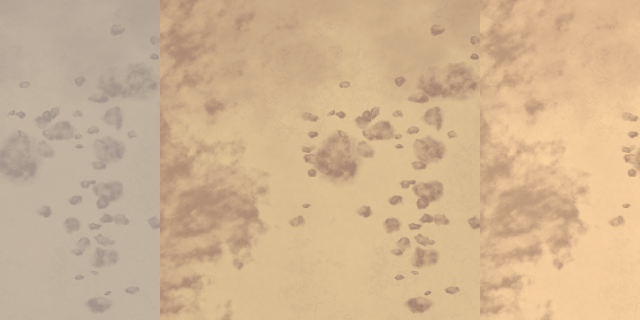
Reproduce this texture procedurally as a Shadertoy shader.

```glsl
#define HILL_DENSITY 0.72
#define HILL_SHADE 0.52
#define ROCK_SHADE 0.72
#define HAZE_SHADE 0.30
#define GRAIN 0.07
#define WARP 0.035

float hash(vec2 p) {
    vec3 q = fract(p.xyx * 0.1031);
    q += dot(q, q.yzx + 33.33);
    return fract((q.x + q.y) * q.z);
}

float noise(vec2 p) {
    vec2 i = floor(p), f = fract(p);
    f = f * f * (3.0 - 2.0 * f);
    return mix(mix(hash(i), hash(i + vec2(1, 0)), f.x),
               mix(hash(i + vec2(0, 1)), hash(i + vec2(1, 1)), f.x), f.y);
}

float fbm(vec2 p) {
    float sum = 0.0, amp = 0.5;
    for (int i = 0; i < 5; i++) {
        sum += amp * noise(p);
        p = mat2(1.6, 1.2, -1.2, 1.6) * p + 17.3;
        amp *= 0.5;
    }
    return sum / 0.97;
}

// Dark mound with a paler, sunlit core
float hill(vec2 p, vec2 centre, vec2 radius) {
    vec2 d = (p - centre) / radius;
    float body = smoothstep(1.15, 0.65, length(d));
    float core = smoothstep(0.65, 0.0, length(d - vec2(-0.1, 0.25)));
    return body * (1.0 - 0.4 * core);
}

// Likelihood of hills: a diagonal belt and a column running south from it
float hillBelt(vec2 c) {
    float diagonal = abs(c.y - mix(0.47, 0.75, (c.x - 0.45) / 0.45));
    float column = abs(c.x - 0.8) + step(0.6, c.y);
    float d = min(diagonal, column);
    return exp(-d * d / 0.012) * smoothstep(0.38, 0.46, c.x);
}

float scatteredHills(vec2 p, float cells) {
    float cover = 0.0;
    vec2 home = floor(p * cells);
    for (int y = -1; y <= 1; y++)
    for (int x = -1; x <= 1; x++) {
        vec2 id = home + vec2(x, y);
        vec2 seed = id + cells * 7.0;
        vec2 jitter = vec2(hash(seed + 3.1), hash(seed + 8.7));
        vec2 centre = (id + 0.2 + 0.6 * jitter) / cells;
        float size = mix(0.18, 0.38, hash(seed + 5.3)) / cells;
        vec2 radius = size * vec2(1.2, mix(0.7, 1.1, jitter.x));
        float present = step(hash(seed + 1.9), HILL_DENSITY * hillBelt(centre));
        cover = max(cover, present * hill(p, centre, radius));
    }
    return cover;
}

// Amount of dark rock at a point of the unit tile
float terrain(vec2 p) {
    vec2 drift = vec2(fbm(p * 24.0), fbm(p * 24.0 + 41.0)) - 0.5;
    float broad = fbm(p * 5.0 + 3.0) - 0.5;
    float detail = fbm(p * 48.0 + 9.0);

    // Streaked western highland with a ragged eastern edge
    float bulge = (p.y - 0.30) / 0.13;
    float edge = 0.17 + 0.16 * exp(-bulge * bulge) + 0.09 * smoothstep(0.55, 0.9, p.y);
    float rock = smoothstep(0.08, -0.12, p.x - edge + 0.45 * broad + 0.5 * drift.x);
    vec2 along = mat2(0.93, -0.37, 0.37, 0.93) * (p + 0.8 * WARP * drift);
    float streaks = fbm(along * vec2(13.0, 27.0));
    float shade = rock * ROCK_SHADE * mix(0.22, 0.9, smoothstep(0.3, 0.72, 0.7 * streaks + 0.3 * detail));

    // Soft brown wash in the north and faint channels on the plain
    float haze = smoothstep(0.62, 0.95, p.y + 0.7 * broad);
    shade += (1.0 - rock) * HAZE_SHADE * haze * mix(0.6, 1.2, streaks);
    float channel = abs(fbm(p * vec2(6.0, 4.0) + 1.5 * drift) - 0.5);
    shade += 0.07 * (1.0 - rock) * smoothstep(0.03, 0.0, channel);

    // Two massifs, then hills of two sizes
    vec2 w = p + WARP * drift;
    float massif = max(hill(w, vec2(0.56, 0.50), vec2(0.075, 0.08)),
                       hill(w, vec2(0.90, 0.74), vec2(0.11, 0.065)));
    float hills = max(massif, max(scatteredHills(w, 9.0), scatteredHills(w, 18.0)));
    shade = max(shade, hills * HILL_SHADE * mix(0.55, 1.45, smoothstep(0.25, 0.75, detail)));

    return shade + 0.05 + 0.16 * broad + GRAIN * (fbm(p * 90.0) - 0.5);
}

void mainImage(out vec4 fragColor, in vec2 fragCoord) {
    vec2 uv = fragCoord / iResolution.xy;
    float x = 2.0 * uv.x;
    float shade = clamp(terrain(vec2(fract(x + 0.5), uv.y)), 0.0, 1.0);

    // Grey, golden and peach panels
    float px = 1.0 / iResolution.x;
    float golden = smoothstep(-px, px, x - 0.5);
    float peach = smoothstep(-px, px, x - 1.5);
    vec3 sand = mix(vec3(0.765, 0.705, 0.63), vec3(0.875, 0.76, 0.585), golden);
    vec3 rock = mix(vec3(0.61, 0.55, 0.52), vec3(0.61, 0.465, 0.41), golden);
    sand = mix(sand, vec3(0.98, 0.825, 0.635), peach);
    rock = mix(rock, vec3(0.64, 0.51, 0.42), peach);
    fragColor = vec4(mix(sand, rock, shade), 1.0);
}
```
